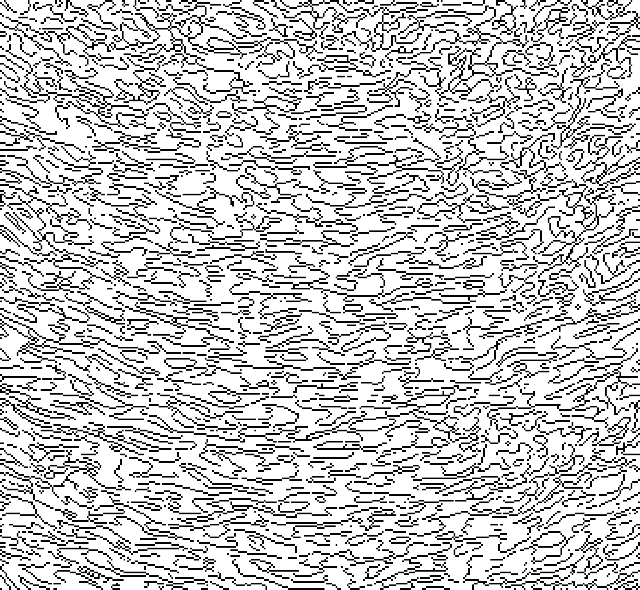
Give the GLSL for this texture, as a WebGL 2 fragment shader.

```glsl
#version 300 es
precision highp float;
// A dense web of thin black contour strokes on white: the zero crossings of a
// noise field, traced one cell wide on a coarse square grid. Streaks sag like a
// bowl around a calm centre and curl into finer grain away from it.

uniform vec2 u_resolution;
out vec4 fragColor;

const float ROWS = 320.0; // grid cells over the canvas height

float hash(vec2 p) {
    uvec2 q = uvec2(ivec2(p)) * uvec2(1597334677u, 3812015801u);
    uint n = (q.x ^ q.y) * 1597334677u;
    n = (n ^ (n >> 15)) * 2246822519u;
    n ^= n >> 13;
    return float(n >> 8) / 16777216.0;
}

float cornerSlope(vec2 corner, vec2 offset) {
    float angle = 6.28319 * hash(corner);
    return dot(vec2(cos(angle), sin(angle)), offset);
}

float gradientNoise(vec2 p) {
    vec2 i = floor(p), f = p - i;
    vec2 s = f * f * (3.0 - 2.0 * f);
    vec2 e = vec2(1.0, 0.0);
    float low = mix(cornerSlope(i, f), cornerSlope(i + e, f - e), s.x);
    float high = mix(cornerSlope(i + e.yx, f - e.yx), cornerSlope(i + 1.0, f - 1.0), s.x);
    return mix(low, high, s.y);
}

// Signed field whose zero crossings become the strokes
float strokeField(vec2 cell) {
    vec2 p = cell / ROWS;
    float broad = gradientNoise(p * 6.0 + 31.0);

    // Wide streaks, bent into a bowl and wobbled
    float sag = 0.36 * (p.x - 0.54) * (p.x - 0.54);
    float wobble = gradientNoise(p * vec2(11.0, 15.0) + 70.0);
    vec2 bent = cell - vec2(6.0 * broad, ROWS * sag + 7.0 * wobble);
    float streaks = gradientNoise(bent / vec2(16.0, 3.3) + 200.0);

    // Rounder grain, stronger away from the calm centre
    vec2 curled = bent + vec2(9.0 * wobble, 5.0 * broad);
    float grain = gradientNoise(curled / vec2(5.6, 3.8) + 500.0);
    float unrest = smoothstep(0.4, 0.9, length(p - vec2(0.4, 0.25)) + 0.7 * broad);
    return mix(streaks, grain, mix(0.14, 0.75, unrest)) + 0.05 * broad + 0.03;
}

// 1 where a cell lies on the inner rim of a positive region
float strokeCell(vec2 cell) {
    if (strokeField(cell) <= 0.0) return 0.0;
    vec2 e = vec2(1.0, 0.0);
    float above = strokeField(cell + e.yx), below = strokeField(cell - e.yx);
    float beside = min(strokeField(cell + e), strokeField(cell - e));
    if (min(beside, min(above, below)) > 0.0) return 0.0;
    // A region two cells high keeps only its upper row
    if (below <= 0.0 && above > 0.0 && strokeField(cell + 2.0 * e.yx) <= 0.0) return 0.0;
    // Small gaps break the strokes into dashes and specks
    return step(gradientNoise(cell / 3.7 + 900.0), 0.36);
}

void main() {
    float pixelsPerCell = u_resolution.y / ROWS;
    vec2 grid = gl_FragCoord.xy / pixelsPerCell - 0.5;
    vec2 base = floor(grid);

    // Narrow blend across cell borders keeps the steps crisp but smooth
    vec2 blend = clamp((grid - base - 0.5) * pixelsPerCell / 0.25 + 0.5, 0.0, 1.0);
    float ink = 0.0;
    for (int k = 0; k < 4; k++) {
        vec2 corner = vec2(k & 1, k >> 1);
        vec2 share = mix(1.0 - blend, blend, corner);
        float weight = share.x * share.y;
        if (weight > 0.0) ink += weight * strokeCell(base + corner);
    }
    fragColor = vec4(vec3(1.0 - 0.99 * ink), 1.0);
}
```
